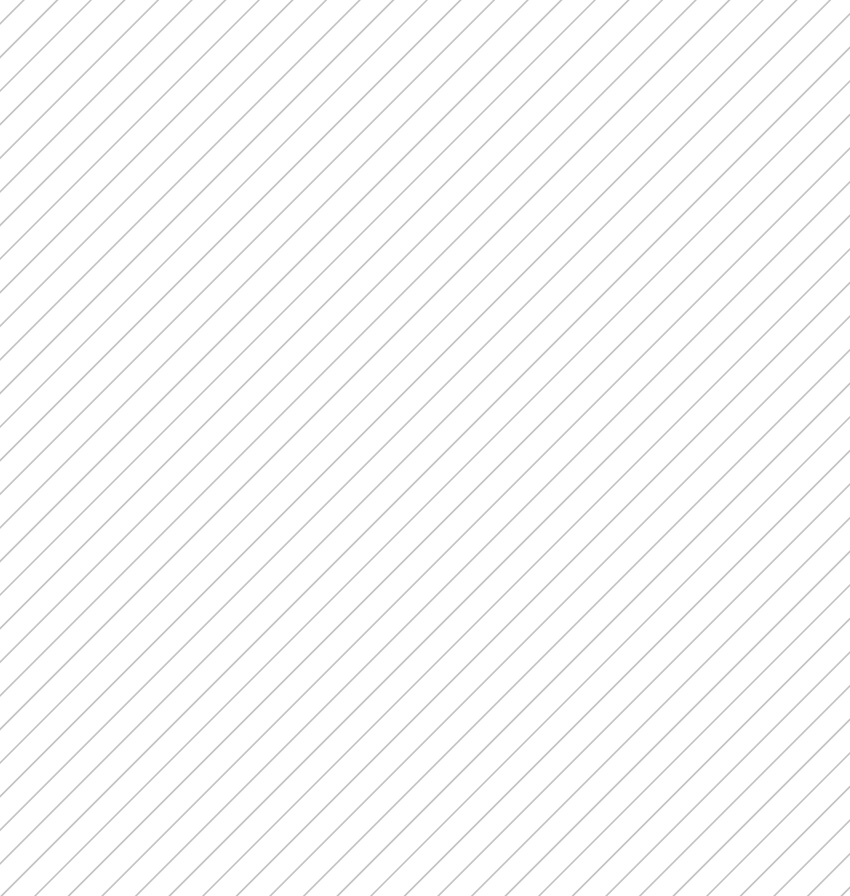
Reproduce this pattern procedurally as a Shadertoy shader.

```glsl
// Thin grey hairlines rising at 45 degrees over a white ground.
// The distance to the nearest line comes from one repeated diagonal coordinate;
// each line is smoothed by its exact overlap with the pixel footprint.

// Lengths are fractions of the canvas height.
const float LINE_PERIOD = 0.0375;   // spacing along a horizontal or vertical edge
const float LINE_OFFSET = 0.02656;  // first line, measured from the top left corner
const float LINE_WIDTH  = 0.00186;  // thickness across the line
const vec3 GROUND_COLOR = vec3(1.0);
const vec3 LINE_COLOR   = vec3(0.76);

// Perpendicular signed distance to the nearest diagonal line.
float diagonalDistance(vec2 p) {
    float along = p.x + 1.0 - p.y - LINE_OFFSET;
    float nearest = (fract(along / LINE_PERIOD + 0.5) - 0.5) * LINE_PERIOD;
    return nearest * inversesqrt(2.0);
}

// Share of a pixel-wide interval centred at dist that the line covers.
float lineCoverage(float dist, float width, float pixel) {
    float upper = min(dist + 0.5 * pixel, 0.5 * width);
    float lower = max(dist - 0.5 * pixel, -0.5 * width);
    return max(upper - lower, 0.0) / pixel;
}

void mainImage(out vec4 fragColor, in vec2 fragCoord) {
    float pixel = 1.0 / iResolution.y;
    vec2 p = fragCoord * pixel;

    float ink = lineCoverage(diagonalDistance(p), LINE_WIDTH, pixel);
    fragColor = vec4(mix(GROUND_COLOR, LINE_COLOR, ink), 1.0);
}
```
